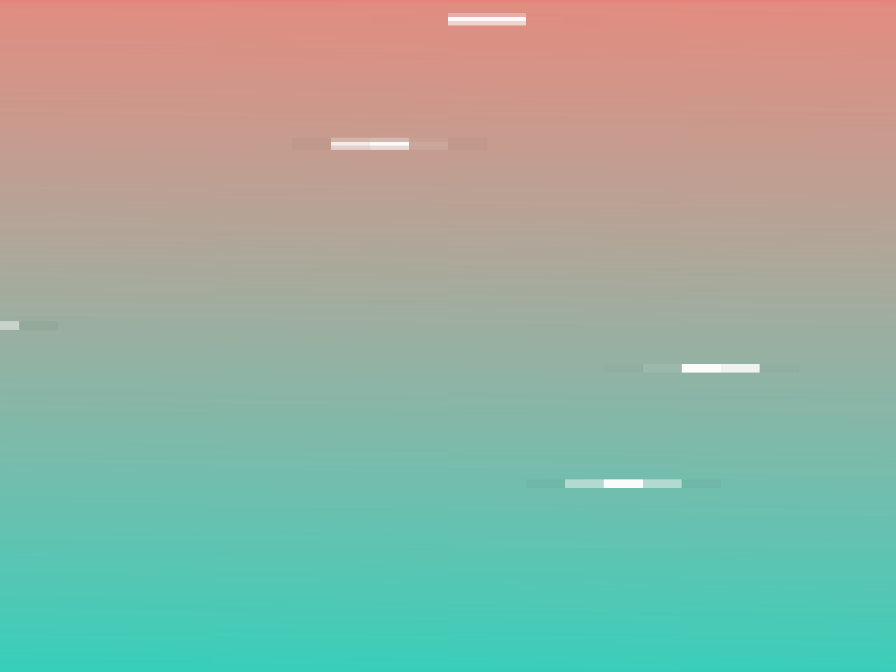
Reproduce this background procedurally as a Shadertoy shader.

```glsl
const vec3 TEAL  = vec3(0.220, 0.810, 0.730);
const vec3 SAGE  = vec3(0.652, 0.695, 0.648);
const vec3 CORAL = vec3(0.885, 0.550, 0.500);
const vec3 RIM   = vec3(0.910, 0.505, 0.480);
const vec3 WHITE = vec3(0.985);

const float COLUMNS = 23.0;        // wide cells across the canvas
const float ROWS = 160.0;          // thin rows up the canvas
const float TILT = 0.016;          // rise of the gradient from left to right
const float BAND_STRENGTH = 0.006; // uneven steps in the gradient
const float RIM_HEIGHT = 0.007;
const float SHADE = 0.035;         // dim cells beyond the ends of a dash

// Each dash: centre in columns from the middle, height, core and fringe half-heights
const int DASH_COUNT = 5;
const vec4 DASHES[DASH_COUNT] = vec4[](
    vec4(  1.00, 0.9714, 0.0033, 0.0093),
    vec4( -1.80, 0.7861, 0.0030, 0.0090),
    vec4(-12.50, 0.5156, 0.0064, 0.0064),
    vec4(  6.85, 0.4520, 0.0064, 0.0064),
    vec4(  4.50, 0.2802, 0.0064, 0.0064));

// Centre of the cell holding u, with its boundaries softened over one pixel
float snapToCell(float u, float pixel) {
    u += 0.5 * pixel;
    return floor(u) - 0.5 + smoothstep(0.0, pixel, fract(u));
}

float slab(float dist, float halfHeight, float pixel) {
    return 1.0 - smoothstep(-0.5 * pixel, 0.5 * pixel, abs(dist) - halfHeight);
}

// Layered sines over snapped rows and broad columns
float banding(float row, float column) {
    float drift = floor(column / 6.0) * 1.7;
    return (sin(row * 1.31 + drift) + sin(row * 0.47 - drift)
          + 0.6 * sin(row * 2.63 + 2.0 * drift)) / 2.6;
}

vec3 gradient(float t) {
    return mix(mix(TEAL, SAGE, t), mix(SAGE, CORAL, t), t);
}

void mainImage(out vec4 fragColor, in vec2 fragCoord) {
    vec2 uv = fragCoord / iResolution.xy;
    vec2 pixel = 1.0 / iResolution.xy;
    float column = snapToCell((uv.x - 0.5) * COLUMNS, COLUMNS * pixel.x);
    float row = snapToCell(uv.y * ROWS, min(ROWS * pixel.y, 1.0));

    // Background
    float t = uv.y + TILT * (uv.x - 0.5) + BAND_STRENGTH * banding(row, column);
    vec3 color = gradient(clamp(t, 0.0, 1.0));
    color = mix(color, RIM, smoothstep(1.0 - RIM_HEIGHT, 1.0, uv.y));

    // Stretched dashes
    for (int i = 0; i < DASH_COUNT; i++) {
        vec4 dash = DASHES[i];
        float along = abs(column - dash.x);
        float across = uv.y - dash.y;
        float core = slab(across, dash.z, pixel.y);
        float fringe = slab(across, dash.w, pixel.y);
        float fringeLight = across > 0.0 ? 0.3 : 0.65;
        float light = smoothstep(1.55, 0.40, along) * max(core, fringe * fringeLight);
        float dim = smoothstep(1.4, 1.9, along) * (1.0 - smoothstep(2.1, 2.6, along));
        color *= 1.0 - SHADE * dim * fringe;
        color = mix(color, WHITE, light);
    }

    fragColor = vec4(color, 1.0);
}
```
